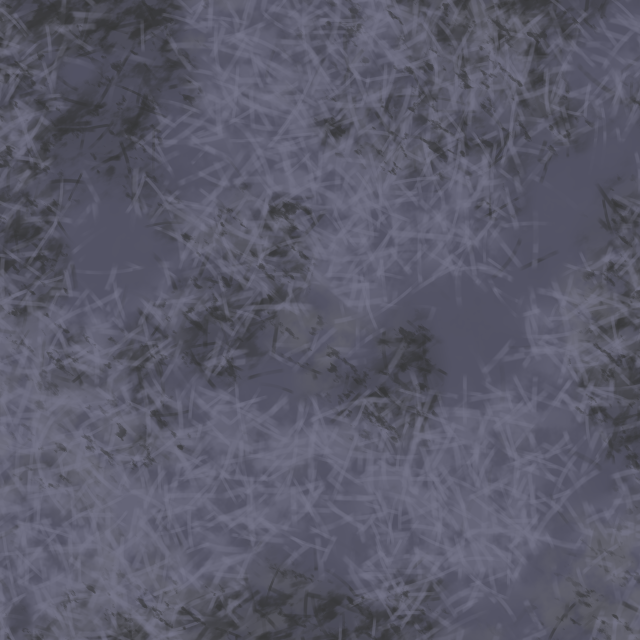
Reproduce this texture procedurally as a three.js fragment shader.

```glsl
varying vec2 vUv;

const vec3 SLATE = vec3(0.325, 0.325, 0.395);
const vec3 LAVENDER = vec3(0.465, 0.465, 0.545);
const vec3 WARM_GREY = vec3(0.41, 0.41, 0.435);
const vec3 CHARCOAL = vec3(0.205, 0.207, 0.21);
const float PI = 3.14159;
const int LIGHT_LAYERS = 13;
const int DARK_LAYERS = 4;

float hash(vec2 p) {
  vec3 q = fract(p.xyx * 0.1031);
  q += dot(q, q.yzx + 33.33);
  return fract((q.x + q.y) * q.z);
}

float noise(vec2 p) {
  vec2 cell = floor(p);
  vec2 f = fract(p);
  f = f * f * (3.0 - 2.0 * f);
  float low = mix(hash(cell), hash(cell + vec2(1.0, 0.0)), f.x);
  float high = mix(hash(cell + vec2(0.0, 1.0)), hash(cell + 1.0), f.x);
  return mix(low, high, f.y);
}

float fbm(vec2 p) {
  float sum = 0.0;
  float gain = 0.53;
  for (int i = 0; i < 4; i++) {
    sum += gain * noise(p);
    p = mat2(1.6, 1.2, -1.2, 1.6) * p + 19.7;
    gain *= 0.5;
  }
  return sum;
}

vec2 rotate(vec2 p, float angle) {
  float c = cos(angle);
  float s = sin(angle);
  return vec2(c * p.x + s * p.y, c * p.y - s * p.x);
}

// One soft, slightly bowed brush mark
float brushMark(vec2 p, float halfLength, float halfWidth, float bow) {
  float across = abs(p.y + bow * p.x * p.x);
  float body = 1.0 - smoothstep(0.45 * halfWidth, 1.3 * halfWidth, across);
  return body * (1.0 - smoothstep(0.75, 1.0, abs(p.x) / halfLength));
}

// Scattered marks; groups of neighbouring cells share a hatch direction
float hatchLayer(vec2 uv, float cells, float seed, float cover, float halfWidth) {
  vec2 p = uv * cells + 50.0 + vec2(seed * 7.37, seed * 3.71);
  vec2 home = floor(p);
  float ink = 0.0;
  for (int j = -1; j <= 1; j++) {
    for (int i = -1; i <= 1; i++) {
      vec2 id = home + vec2(float(i), float(j));
      vec2 key = id + seed * 13.0;
      vec2 jitter = vec2(hash(key + 3.1), hash(key + 8.7));
      float groupTurn = hash(floor(id / 3.0) + seed * 5.0) * PI;
      float angle = groupTurn + (hash(key + 15.3) - 0.5) * 1.3;
      float size = hash(key + 21.9);
      vec2 q = rotate(p - id - 0.2 - 0.6 * jitter, angle);
      float mark = brushMark(q, mix(0.32, 0.72, size),
        halfWidth * cells * mix(0.6, 1.3, jitter.x), (jitter.y - 0.5) * 0.5);
      float limit = hash(key + 31.4);
      ink = max(ink, mark * smoothstep(limit - 0.12, limit + 0.12, cover));
    }
  }
  float grain = noise(uv * 85.0 + seed * 23.0);
  return ink * mix(0.3, 1.0, smoothstep(0.2, 0.6, grain));
}

void main() {
  vec2 uv = vUv;
  vec2 warped = uv + 0.06 * (vec2(noise(uv * 9.0), noise(uv * 9.0 + 40.0)) - 0.5);

  // Broad patches that decide where each paint lies
  float centre = 1.0 - smoothstep(0.1, 0.65, length(uv - vec2(0.45, 0.52)));
  float border = smoothstep(0.36, 0.5, max(abs(uv.x - 0.5), abs(uv.y - 0.5)));
  float lightCover = smoothstep(0.3, 0.68, fbm(warped * 4.5 + 11.0) + 0.13 * centre);
  float darkCover = smoothstep(0.46, 0.76, fbm(warped * 5.0 + 63.0) + 0.11 * border);
  float greyCover = smoothstep(0.44, 0.7, fbm(warped * 4.0 + 87.0));

  // Faint mottled ground
  vec3 color = SLATE + 0.012 * (fbm(uv * 22.0) - 0.5);
  color = mix(color, WARM_GREY, 0.6 * greyCover * smoothstep(0.3, 0.65, fbm(uv * 30.0)));

  // Charcoal smudges and scratches
  float smudge = smoothstep(0.4, 0.7, fbm(rotate(uv, 0.6) * vec2(38.0, 65.0)));
  color = mix(color, CHARCOAL, darkCover * (0.25 + 0.6 * smudge));
  for (int i = 0; i < DARK_LAYERS; i++) {
    float seed = float(i) + 31.0;
    float ink = hatchLayer(uv, 15.0 + float(i), seed, darkCover * 0.9, 0.0035);
    color = mix(color, CHARCOAL, 0.55 * ink);
  }

  // Scumbled wash below the pale hatching
  float scumble = smoothstep(0.3, 0.65, fbm(uv * 32.0 + 5.0));
  color = mix(color, LAVENDER, 0.5 * lightCover * lightCover * scumble);
  for (int i = 0; i < LIGHT_LAYERS; i++) {
    float seed = float(i) + 1.0;
    float cells = 10.0 + mod(seed * 3.0, 7.0);
    float ink = hatchLayer(uv, cells, seed, lightCover * 0.95, 0.0042);
    color = mix(color, LAVENDER, 0.42 * ink);
  }

  // Small dark flecks left showing through
  float fleck = smoothstep(0.62, 0.8, fbm(rotate(uv, -0.7) * vec2(48.0, 85.0) + 9.0));
  color = mix(color, CHARCOAL, 0.65 * fleck * smoothstep(0.05, 0.5, darkCover + 0.3 * greyCover));

  gl_FragColor = vec4(color, 1.0);
}
```
